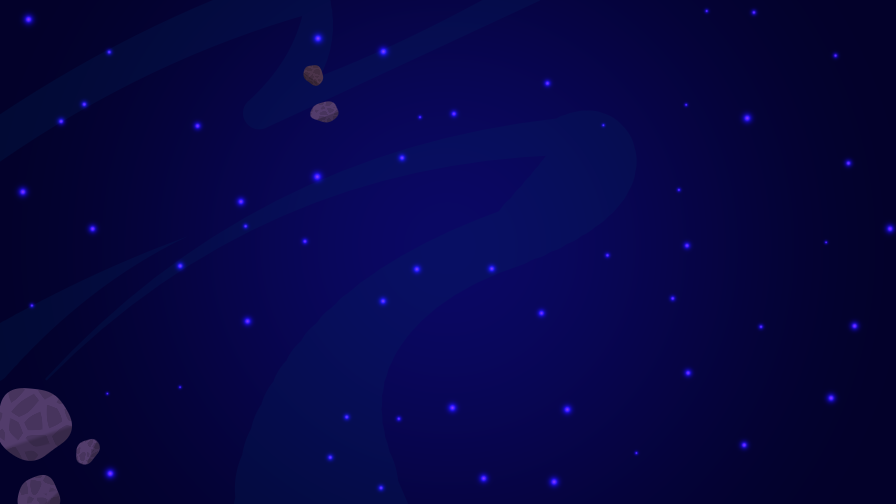
Write a Shadertoy shader that draws this background.

```glsl
float hash(vec2 cell) {
    return fract(sin(dot(cell, vec2(127.1, 311.7))) * 4375.85);
}

vec2 hash2(vec2 cell) {
    return vec2(hash(cell), hash(cell + 37.4));
}

float coverage(float dist) {
    return clamp(0.5 - dist * iResolution.y / 9.0, 0.0, 1.0);
}

// Quadratic curve whose third component is the half width
float ribbon(vec2 p, vec3 a, vec3 b, vec3 c) {
    const int STEPS = 16;
    float dist = 1e3;
    vec3 from = a;
    for (int i = 1; i <= STEPS; i++) {
        float t = float(i) / float(STEPS);
        vec3 to = mix(mix(a, b, t), mix(b, c, t), t);
        vec2 along = to.xy - from.xy;
        float h = clamp(dot(p - from.xy, along) / dot(along, along), 0.0, 1.0);
        vec3 nearest = mix(from, to, h);
        dist = min(dist, length(p - nearest.xy) - nearest.z);
        from = to;
    }
    return dist;
}

float nebula(vec2 p) {
    // Large hook through the centre
    float d = ribbon(p, vec3(0.83, 2.23, 0.02), vec3(4.58, 6.17, 0.12), vec3(10.0, 6.56, 0.33));
    d = min(d, ribbon(p, vec3(10.0, 6.56, 0.33), vec3(11.54, 6.37, 1.15), vec3(9.17, 4.77, 0.52)));
    d = min(d, ribbon(p, vec3(9.17, 4.77, 0.52), vec3(5.2, 3.42, 0.45), vec3(5.7, -0.17, 1.6)));
    // Folded band at the top left
    d = min(d, ribbon(p, vec3(-0.2, 6.4, 0.35), vec3(2.5, 8.27, 0.35), vec3(5.46, 9.17, 0.42)));
    d = min(d, ribbon(p, vec3(5.67, 9.1, 0.2), vec3(5.77, 7.79, 0.46), vec3(4.63, 6.98, 0.29)));
    d = min(d, ribbon(p, vec3(4.63, 6.98, 0.29), vec3(6.48, 7.65, 0.12), vec3(9.5, 9.2, 0.25)));
    // Wisp at the left edge
    return min(d, ribbon(p, vec3(3.33, 4.77, 0.0), vec3(1.5, 4.0, 0.1), vec3(-0.2, 2.6, 0.45)));
}

// One jittered star in some of the cells
vec3 stars(vec2 p) {
    vec2 cell = floor(p / 1.3);
    vec2 center = (cell + 0.15 + 0.7 * hash2(cell)) * 1.3;
    float d = length(p - center);
    float size = mix(0.35, 1.0, hash(cell + 71.3));
    float present = step(hash(cell + 13.7), 0.62);
    vec3 glow = vec3(0.08, 0.03, 0.75) * exp(-pow(d / (0.09 * size), 2.0));
    vec3 core = vec3(0.4, 0.17, 0.5) * exp(-pow(d / (0.04 * size), 2.0));
    return present * mix(0.5, 1.0, size) * (glow + core);
}

// Lumpy stone with cellular patches and a shaded underside
vec3 drawRock(vec3 base, vec2 p, vec2 center, vec2 radius, float tilt, float seed, vec3 tint) {
    float c = cos(tilt), s = sin(tilt);
    vec2 q = mat2(c, -s, s, c) * (p - center) / radius;
    float angle = atan(q.y, q.x);
    float rim = 0.96 + 0.05 * sin(3.0 * angle + seed) + 0.03 * sin(5.0 * angle + 2.0 * seed);
    float dist = (length(q) - rim) * min(radius.x, radius.y);

    vec2 g = q * 1.8 + seed;
    float first = 9.0, second = 9.0;
    for (int i = 0; i < 9; i++) {
        vec2 cell = floor(g) + vec2(i % 3, i / 3) - 1.0;
        float d = length(g - cell - hash2(cell));
        second = min(second, max(first, d));
        first = min(first, d);
    }
    float patches = smoothstep(0.2, 0.26, second - first);
    float underside = smoothstep(-0.25, -0.35, 0.0) * 0.0
        + 1.0 - smoothstep(-0.5, -0.35, q.y - 0.35 * q.x);
    vec3 stone = tint * (1.0 - 0.13 * patches) * (1.0 - 0.22 * underside);
    return mix(base, stone, coverage(dist));
}

void mainImage(out vec4 fragColor, in vec2 fragCoord) {
    // The canvas is nine units tall
    vec2 p = 9.0 * fragCoord / iResolution.y;
    vec2 middle = vec2(4.5 * iResolution.x / iResolution.y, 4.6);

    // Deep blue radial gradient
    float fade = smoothstep(0.0, 8.6, length(p - middle));
    vec3 color = mix(vec3(0.04, 0.03, 0.39), vec3(0.01, 0.005, 0.165), fade);

    color = mix(color, vec3(0.0, 0.17, 0.38), 0.2 * coverage(nebula(p)));
    color += stars(p);

    // Drifting rocks
    vec3 violet = vec3(0.32, 0.235, 0.42);
    vec3 brown = vec3(0.29, 0.20, 0.29);
    color = drawRock(color, p, vec2(0.58, 1.44), vec2(0.69, 0.67), 0.0, 1.4, violet);
    color = drawRock(color, p, vec2(1.56, 0.94), vec2(0.26, 0.19), 0.9, 3.1, violet);
    color = drawRock(color, p, vec2(0.70, 0.12), vec2(0.39, 0.40), 0.4, 5.2, violet * 0.95);
    color = drawRock(color, p, vec2(5.60, 7.66), vec2(0.20, 0.17), -0.9, 2.3, brown);
    color = drawRock(color, p, vec2(5.80, 7.00), vec2(0.26, 0.19), 0.1, 4.6, violet);

    fragColor = vec4(color, 1.0);
}
```
